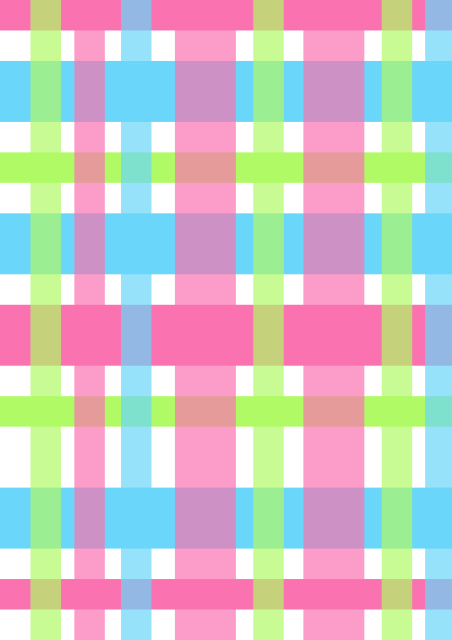
Reproduce this pattern procedurally as a WebGL 1 fragment shader.

```glsl
precision highp float;

uniform vec2 u_resolution;

const float UNITS_DOWN = 21.0;    // canvas height in narrow-band widths
const float NARROW = 1.0;
const float WIDE = 2.0;
const float WARP_OPACITY = 0.7;   // vertical bands are translucent
const float WARP_PITCH = 4.215;   // step of the repeated pink and green pair

const vec3 WHITE = vec3(1.0);
const vec3 PINK = vec3(0.98, 0.45, 0.69);
const vec3 BLUE = vec3(0.41, 0.84, 0.98);
const vec3 GREEN = vec3(0.69, 0.98, 0.40);

// Antialiased coverage of a band, with pixel size in band units
float band(float position, float start, float width, float pixel) {
  float halfWidth = 0.5 * width;
  float edge = halfWidth - abs(position - start - halfWidth);
  return clamp(edge / pixel + 0.5, 0.0, 1.0);
}

// Opaque horizontal bands, measured down from the top
vec3 weft(float y, float pixel) {
  vec3 color = WHITE;
  color = mix(color, BLUE, band(y, 2.0, WIDE, pixel));
  color = mix(color, PINK, band(y, 10.0, WIDE, pixel));
  for (int i = 0; i < 2; i++) {
    float n = float(i);
    color = mix(color, PINK, band(y, 19.0 * n, NARROW, pixel));
    color = mix(color, GREEN, band(y, 5.0 + 8.0 * n, NARROW, pixel));
    color = mix(color, BLUE, band(y, 7.0 + 9.0 * n, WIDE, pixel));
  }
  return color;
}

// Translucent vertical bands, measured from the left
vec3 warp(vec3 color, float x, float pixel) {
  color = mix(color, GREEN, WARP_OPACITY * band(x, 1.0, NARROW, pixel));
  color = mix(color, PINK, WARP_OPACITY * band(x, 2.44, NARROW, pixel));
  for (int i = 0; i < 2; i++) {
    float n = float(i);
    float shift = WARP_PITCH * n;
    color = mix(color, BLUE, WARP_OPACITY * band(x, 3.97 + 9.98 * n, NARROW, pixel));
    color = mix(color, PINK, WARP_OPACITY * band(x, 5.74 + shift, WIDE, pixel));
    color = mix(color, GREEN, WARP_OPACITY * band(x, 8.31 + shift, NARROW, pixel));
  }
  return color;
}

void main() {
  float pixel = UNITS_DOWN / u_resolution.y;
  float x = gl_FragCoord.x * pixel;
  float y = UNITS_DOWN - gl_FragCoord.y * pixel;
  gl_FragColor = vec4(warp(weft(y, pixel), x, pixel), 1.0);
}
```
